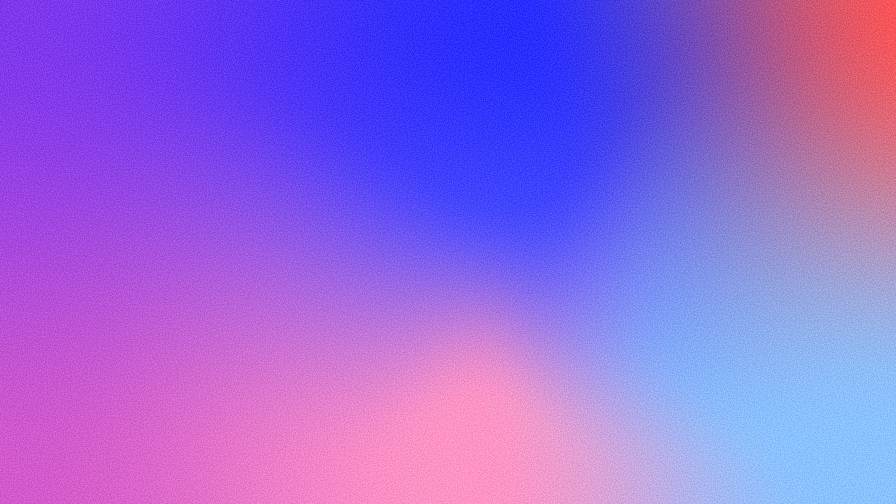
Reproduce this background procedurally as a Shadertoy shader.

```glsl
// A soft mesh gradient of violet, blue, red, pink and sky blue under fine grain.

// Colours along the top edge, left to right
const vec3 VIOLET = vec3(0.50, 0.22, 0.93);
const vec3 BLUE   = vec3(0.16, 0.18, 1.00);
const vec3 RED    = vec3(1.00, 0.33, 0.33);
const vec3 DUSK   = vec3(-0.03, 0.06, -0.02); // tint halfway from blue to red
const vec3 PALE_BLUE = vec3(0.29, 0.31, 1.00); // what the blue fades to lower down

// Colours along the bottom edge, left to right
const vec3 MAGENTA = vec3(0.82, 0.35, 0.80);
const vec3 PINK    = vec3(1.00, 0.58, 0.77);
const vec3 SKY     = vec3(0.54, 0.76, 1.00);

// Shape of the upper colours where they dip into the lower ones
const float DIP_X     = 0.58;
const float DIP_DEPTH = 0.36;
const float DIP_LEFT  = 0.24;
const float DIP_RIGHT = 0.13;
const float RED_SLANT = 0.10; // shift of the red edge to the right with depth

// Top of the pink glow
const float GLOW_X     = 0.54;
const float GLOW_WIDTH = 0.10;
const float GLOW_RISE  = 0.14;

const float GRAIN_CELLS  = 390.0; // noise cells per canvas height
const float GRAIN_AMOUNT = 0.125;
const float GRAIN_ANGLE  = 0.6;   // turns the noise lattice off the canvas axes

float bell(float x, float width) {
    float t = x / width;
    return exp(-t * t);
}

// Unit gradient from an integer hash of the cell
vec2 cellGradient(vec2 cell) {
    uvec2 q = uvec2(ivec2(cell) + 4096) * uvec2(1597334673u, 3812015801u);
    uint n = (q.x ^ q.y) * 1597334673u;
    n = (n ^ (n >> 15)) * 739391u;
    float angle = float((n >> 12) & 65535u) / 65536.0 * 6.28319;
    return vec2(cos(angle), sin(angle));
}

float gradientNoise(vec2 p) {
    vec2 i = floor(p), f = fract(p);
    vec2 s = f * f * f * (f * (f * 6.0 - 15.0) + 10.0);
    vec2 e = vec2(1.0, 0.0);
    float a = dot(cellGradient(i), f);
    float b = dot(cellGradient(i + e.xy), f - e.xy);
    float c = dot(cellGradient(i + e.yx), f - e.yx);
    float d = dot(cellGradient(i + e.xx), f - e.xx);
    return mix(mix(a, b, s.x), mix(c, d, s.x), s.y);
}

vec3 upperColor(float x, float depth) {
    float toRed = smoothstep(0.57, 1.04, x - RED_SLANT * depth);
    vec3 blue = mix(BLUE, PALE_BLUE, smoothstep(0.05, 0.60, depth));
    vec3 color = mix(VIOLET, blue, smoothstep(0.0, 0.58, x));
    return mix(color, RED, toRed) + DUSK * 4.0 * toRed * (1.0 - toRed);
}

// The pink to sky edge softens toward the bottom
vec3 lowerColor(float x, float depth) {
    float edgeWidth = mix(0.24, 0.40, smoothstep(0.65, 1.0, depth));
    vec3 color = mix(MAGENTA, PINK, smoothstep(0.0, 0.53, x));
    return mix(color, SKY, smoothstep(0.525, 0.525 + edgeWidth, x));
}

// Blend from upper (0) to lower (1) colours; its span varies across the canvas
float lowerShare(float x, float depth) {
    float dipWidth = x < DIP_X ? DIP_LEFT : DIP_RIGHT;
    float start = 0.03 + DIP_DEPTH * bell(x - DIP_X, dipWidth);
    float end = 0.96 - GLOW_RISE * bell(x - GLOW_X, GLOW_WIDTH)
              - 0.11 * smoothstep(0.75, 1.0, x);
    return smoothstep(start, end, depth);
}

void mainImage(out vec4 fragColor, in vec2 fragCoord) {
    vec2 uv = fragCoord / iResolution.xy;
    float depth = 1.0 - uv.y; // distance down from the top edge

    vec3 color = mix(upperColor(uv.x, depth), lowerColor(uv.x, depth),
                     lowerShare(uv.x, depth));

    // Film grain
    float c = cos(GRAIN_ANGLE), s = sin(GRAIN_ANGLE);
    vec2 grainPos = mat2(c, s, -s, c) * fragCoord / iResolution.y * GRAIN_CELLS;
    color += GRAIN_AMOUNT * gradientNoise(grainPos);

    fragColor = vec4(clamp(color, 0.0, 1.0), 1.0);
}
```
